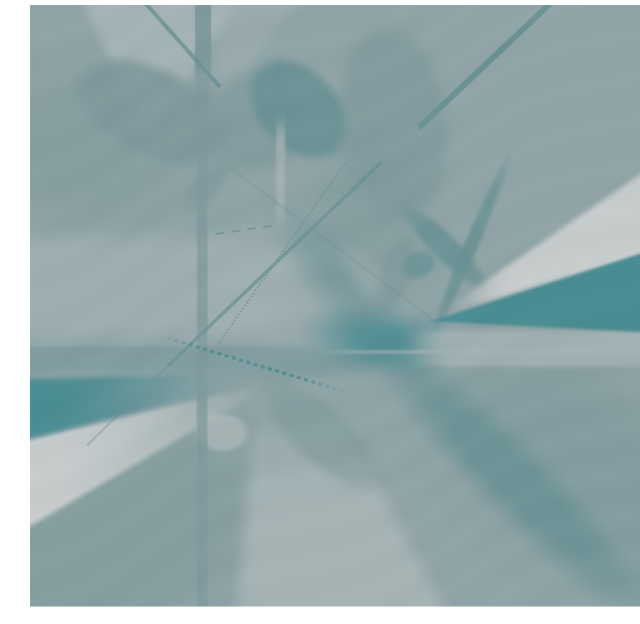
Write a Shadertoy shader that draws this background.

```glsl
// Misty grey-teal abstract: soft ellipses, light wedges and fine crossing rays.
#define CANVAS vec2(102.4, 100.0)
#define BASE vec3(0.565, 0.643, 0.655)
#define MIST vec3(0.655, 0.708, 0.715)
#define LIGHT vec3(0.775, 0.795, 0.797)
#define SHADE vec3(0.495, 0.598, 0.608)
#define DUSK vec3(0.410, 0.570, 0.580)
#define TEAL vec3(0.290, 0.550, 0.570)
#define GRAIN 0.006

// Signed distance to the line a-b, positive on its left.
float side(vec2 p, vec2 a, vec2 b) {
    vec2 d = normalize(b - a);
    return d.x * (p.y - a.y) - d.y * (p.x - a.x);
}

// Sector swept counterclockwise from one edge to the next.
float wedge(vec2 p, vec2 apex, vec2 start, vec2 end, float soft) {
    return smoothstep(-soft, soft, side(p, apex, start))
         * smoothstep(-soft, soft, -side(p, apex, end));
}

float blob(vec2 p, vec2 center, vec2 radii, float angle, float soft) {
    float c = cos(angle), s = sin(angle);
    vec2 q = mat2(c, -s, s, c) * (p - center);
    float d = (length(q / radii) - 1.0) * min(radii.x, radii.y);
    return 1.0 - smoothstep(-soft, soft, d);
}

float box(vec2 p, vec2 low, vec2 high, vec2 soft) {
    vec2 m = smoothstep(low - soft, low + soft, p)
           * (1.0 - smoothstep(high - soft, high + soft, p));
    return m.x * m.y;
}

// Line segment; dashes > 0 breaks it into that many pieces.
float ray(vec2 p, vec2 a, vec2 b, float halfWidth, float dashes) {
    vec2 d = b - a;
    float t = dot(p - a, d) / dot(d, d);
    float blur = max(70.0 / iResolution.y, 0.12);
    float m = 1.0 - smoothstep(halfWidth - blur, halfWidth + blur, length(p - a - d * clamp(t, 0.0, 1.0)));
    if (dashes > 0.0) m *= 1.0 - smoothstep(0.2, 0.34, abs(fract(t * dashes) - 0.5));
    return m;
}

void tint(inout vec3 color, vec3 ink, float amount) {
    color = mix(color, ink, amount);
}

// Broad pale and dim fields.
void paintFields(inout vec3 c, vec2 p) {
    tint(c, SHADE, 0.5 * blob(p, vec2(12, 76), vec2(18, 12), -0.2, 8.0));
    tint(c, MIST, 0.6 * box(p, vec2(-9, 46), vec2(46, 62), vec2(9, 3)));
    tint(c, SHADE, 0.55 * blob(p, vec2(18, 14), vec2(28, 16), 0.5, 8.0));
    tint(c, SHADE, 0.65 * blob(p, vec2(94, 25), vec2(27, 14), -0.75, 9.0));
    tint(c, MIST, 0.85 * wedge(p, vec2(24, 78), vec2(38, 100), vec2(13, 100), 1.3));
    tint(c, MIST, 0.35 * wedge(p, vec2(35, 84), vec2(48, 100), vec2(34, 100), 1.3));
    tint(c, MIST, 0.9 * wedge(p, vec2(42.8, 56), vec2(38, 2.8), vec2(70.7, 2.8), 2.0)
        * (1.0 - smoothstep(18.0, 40.0, p.y)));
    tint(c, MIST, 0.35 * blob(p, vec2(45, 53), vec2(9, 8), 0.0, 5.0));
}

// Overlapping soft ellipses.
void paintBlobs(inout vec3 c, vec2 p) {
    tint(c, SHADE, 0.75 * blob(p, vec2(63, 80), vec2(8.5, 15.5), 0.1, 2.0));
    tint(c, SHADE, 0.5 * blob(p, vec2(58, 66), vec2(8, 11), 0.0, 5.0));
    tint(c, SHADE, 0.7 * blob(p, vec2(40, 80), vec2(8, 7), -0.2, 2.5));
    tint(c, SHADE, 0.9 * blob(p, vec2(24.5, 82), vec2(13, 6.8), -0.45, 1.3));
    tint(c, SHADE, 0.6 * blob(p, vec2(33, 70), vec2(5, 2), 0.9, 1.0));
    tint(c, DUSK, 0.9 * blob(p, vec2(47.7, 82.5), vec2(8.9, 6.2), -0.8, 1.1));
    tint(c, DUSK, 0.5 * blob(p, vec2(54, 55), vec2(11, 3.5), -0.9, 3.0));
    tint(c, MIST, 0.4 * blob(p, vec2(58.5, 56), vec2(4, 2), -0.8, 1.6));
    tint(c, SHADE, 0.7 * blob(p, vec2(63.3, 56), vec2(6, 2.4), 1.2, 1.2));
    tint(c, DUSK, 0.8 * blob(p, vec2(67, 57.6), vec2(2.8, 2), 0.5, 0.8));
    tint(c, DUSK, 0.85 * blob(p, vec2(71.3, 60.3), vec2(8.2, 2), -0.78, 0.7));
    tint(c, DUSK, 0.85 * blob(p, vec2(75.3, 60.5), vec2(13, 1.1), 1.17, 0.5));
    tint(c, SHADE, 0.6 * blob(p, vec2(51.3, 30.6), vec2(11, 4.4), -0.74, 1.3));
    tint(c, DUSK, 0.85 * blob(p, vec2(82, 23.5), vec2(25, 4.6), -0.79, 2.6));
    tint(c, MIST, 0.9 * blob(p, vec2(35.5, 30.7), vec2(4, 2.9), 0.0, 0.6));
}

// Opposed bright and teal wedges with the band that joins them.
void paintWedges(inout vec3 c, vec2 p) {
    float nearLeft = 1.0 - smoothstep(6.0, 42.0, p.x);
    float nearRight = smoothstep(70.0, 82.0, p.x);
    tint(c, DUSK, 0.4 * box(p, vec2(-9, 40), vec2(66, 44), vec2(8, 2)));
    tint(c, TEAL, 0.85 * blob(p, vec2(61, 45.5), vec2(8, 3.6), -0.1, 3.0));
    tint(c, MIST, 0.75 * box(p, vec2(68, 41.3), vec2(120, 47), vec2(4, 0.8)));
    tint(c, LIGHT, nearRight * wedge(p, vec2(69.5, 49.3), vec2(102.4, 59), vec2(102.4, 72), 0.8));
    tint(c, TEAL, wedge(p, vec2(69, 48.5), vec2(102.4, 46.8), vec2(102.4, 59.3), 0.45));
    tint(c, LIGHT, sqrt(nearLeft) * wedge(p, vec2(44, 38.7), vec2(4.8, 29.7), vec2(4.8, 15.7), 0.7));
    tint(c, TEAL, nearLeft * wedge(p, vec2(46, 40.2), vec2(4.8, 39.3), vec2(4.8, 29.7), 0.8));
    tint(c, SHADE, 0.6 * box(p, vec2(-9, 43), vec2(50, 44.4), vec2(8, 0.5)));
    tint(c, MIST, 0.6 * box(p, vec2(54, 43.3), vec2(120, 43.9), vec2(5, 0.4)));
}

// Upright bars, thin rays, dashes and dots.
void paintRays(inout vec3 c, vec2 p) {
    tint(c, SHADE, 0.75 * box(p, vec2(31.5, -9), vec2(33.2, 87), vec2(0.25, 3)));
    tint(c, SHADE, box(p, vec2(31.2, 87), vec2(33.8, 120), vec2(0.2, 3)));
    tint(c, MIST, 0.7 * box(p, vec2(44.2, 65), vec2(45.6, 80), vec2(0.4, 3)));
    tint(c, DUSK, 0.4 * box(p, vec2(44.2, 80), vec2(45.2, 90), vec2(0.4, 2)));
    tint(c, DUSK, 0.8 * ray(p, vec2(22.8, 100), vec2(35, 86.3), 0.32, 0.0));
    tint(c, DUSK, 0.25 * ray(p, vec2(37, 73), vec2(69, 49), 0.25, 0.0));
    tint(c, DUSK, 0.95 * ray(p, vec2(88.3, 99.7), vec2(67.3, 79.8), 0.48, 0.0));
    tint(c, DUSK, 0.75 * ray(p, vec2(61, 74), vec2(27, 41.5), 0.27, 0.0));
    tint(c, DUSK, 0.4 * ray(p, vec2(27, 41.5), vec2(14, 28.7), 0.15, 0.0));
    tint(c, DUSK, 0.65 * ray(p, vec2(55.3, 74), vec2(35, 45), 0.15, 60.0));
    tint(c, DUSK, 0.7 * ray(p, vec2(33.9, 62.4), vec2(44, 63.9), 0.17, 4.0));
    tint(c, TEAL, 0.85 * (1.0 - smoothstep(46.0, 58.0, p.x)) * smoothstep(24.0, 34.0, p.x)
        * ray(p, vec2(25.3, 46.3), vec2(57.6, 36.5), 0.26, 28.0));
}

void mainImage(out vec4 fragColor, in vec2 fragCoord) {
    vec2 p = fragCoord / iResolution.xy * CANVAS;
    vec3 color = BASE;
    paintFields(color, p);
    paintBlobs(color, p);
    paintWedges(color, p);
    paintRays(color, p);
    color += GRAIN * sin(p.y * 0.9 - p.x * 0.4 + 2.0 * sin(p.x * 0.13));
    // White margin on the left, top and bottom.
    float panel = box(p, vec2(4.8, 2.8), vec2(120, 99.2), vec2(0.1));
    fragColor = vec4(mix(vec3(1.0), color, panel), 1.0);
}
```
